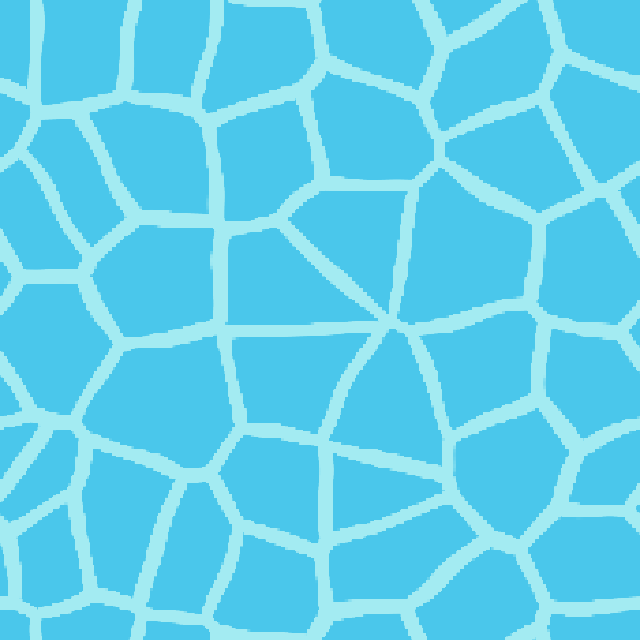
This pattern is drawn by a three.js fragment shader. Its source:

```glsl
// Tiling net of pale, gently bent water ripples around irregular blue cells.
varying vec2 vUv;

vec2 hash2(vec2 cell, float period) {
  vec2 c = mod(cell, period) + vec2(3.7, 8.3) + period;
  vec3 h = fract(c.xyx * vec3(0.1031, 0.1030, 0.0973));
  h += dot(h, h.yzx + 33.33);
  return fract((h.xx + h.yz) * h.zy);
}

float cornerSlope(vec2 cell, vec2 offset, float period) {
  float angle = 6.28318 * hash2(cell, period).x;
  return dot(vec2(cos(angle), sin(angle)), offset);
}

// Gradient noise that wraps after a whole number of periods.
float gradientNoise(vec2 p, float period) {
  vec2 i = floor(p), f = fract(p);
  vec2 u = f * f * f * (f * (f * 6.0 - 15.0) + 10.0);
  vec2 e = vec2(1.0, 0.0);
  float low = mix(cornerSlope(i, f, period), cornerSlope(i + e, f - e, period), u.x);
  float high = mix(cornerSlope(i + e.yx, f - e.yx, period),
                   cornerSlope(i + 1.0, f - 1.0, period), u.x);
  return mix(low, high, u.y);
}

vec2 seedPoint(vec2 cell, float period) {
  return cell + 0.5 + 0.94 * (hash2(cell, period) - 0.5);
}

// Distance to the nearest cell border, in grid units.
float borderDistance(vec2 p, float period) {
  vec2 home = floor(p), nearestCell = home, nearest = vec2(0.0);
  float best = 100.0;
  for (int y = -2; y <= 2; y++) {
    for (int x = -2; x <= 2; x++) {
      vec2 cell = home + vec2(float(x), float(y));
      vec2 toSeed = seedPoint(cell, period) - p;
      float d = dot(toSeed, toSeed);
      if (d < best) {
        best = d;
        nearest = toSeed;
        nearestCell = cell;
      }
    }
  }
  float border = 100.0;
  for (int y = -2; y <= 2; y++) {
    for (int x = -2; x <= 2; x++) {
      vec2 toSeed = seedPoint(nearestCell + vec2(float(x), float(y)), period) - p;
      vec2 across = toSeed - nearest;
      if (dot(across, across) > 0.00001) {
        border = min(border, dot(0.5 * (toSeed + nearest), normalize(across)));
      }
    }
  }
  return border;
}

void main() {
  // Small square steps along the edges, with softened seams.
  vec2 blocks = vUv * 171.0;
  vec2 seam = floor(blocks + 0.5);
  vec2 uv = (seam + clamp((blocks - seam) * 3.0, -0.5, 0.5)) / 171.0;

  // Bend the straight borders.
  vec2 bend = vec2(gradientNoise(uv * 9.0, 9.0),
                   gradientNoise(uv * 9.0 + vec2(4.3, 2.6), 9.0));
  vec2 bent = uv + 0.014 * bend;

  // Ripple lines of slightly varying thickness.
  float halfWidth = 0.0111 + 0.0035 * gradientNoise(uv * 11.0, 11.0);
  float border = borderDistance(bent * 6.0, 6.0) / 6.0;
  float line = 1.0 - smoothstep(halfWidth - 0.0005, halfWidth + 0.0005, border);

  vec3 water = vec3(0.29, 0.78, 0.92);
  vec3 ripple = vec3(0.64, 0.92, 0.95);
  gl_FragColor = vec4(mix(water, ripple, line), 1.0);
}
```
